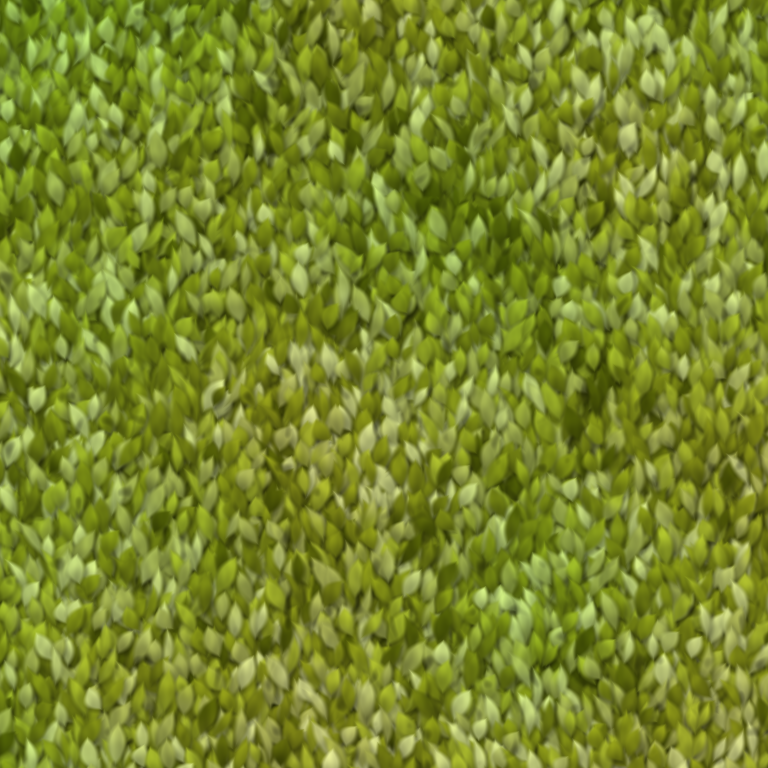
Reproduce this texture procedurally as a WebGL 2 fragment shader.

```glsl
#version 300 es
precision highp float;
// Short, slightly soft lawn seen from above at an angle.
// Layers of jittered leaf-shaped blades are painted back to front, each with
// a soft shadow; gradient noise adds broad patches and fine mottling.

uniform vec2 u_resolution;
out vec4 fragColor;

const int LAYERS = 4;
const vec2 CELL = vec2(0.024, 0.032);
const float EDGE = 0.0042;

// Integer hash giving three values in 0..1
vec3 hash3(ivec3 cell) {
    uvec3 v = uvec3(cell + 1000) * 1664525u + 1013904223u;
    v.x += v.y * v.z; v.y += v.z * v.x; v.z += v.x * v.y;
    v ^= v >> 16u;
    v.x += v.y * v.z; v.y += v.z * v.x; v.z += v.x * v.y;
    return vec3(v >> 8u) / 16777216.0;
}

float cornerSlope(ivec2 corner, vec2 offset, int seed) {
    float angle = 6.28319 * hash3(ivec3(corner, seed)).x;
    return dot(vec2(cos(angle), sin(angle)), offset);
}

// Gradient noise, roughly -0.7..0.7
float gradientNoise(vec2 p, int seed) {
    ivec2 c = ivec2(floor(p));
    vec2 f = fract(p);
    vec2 u = f * f * f * (f * (f * 6.0 - 15.0) + 10.0);
    float bottom = mix(cornerSlope(c, f, seed),
                       cornerSlope(c + ivec2(1, 0), f - vec2(1.0, 0.0), seed), u.x);
    float top = mix(cornerSlope(c + ivec2(0, 1), f - vec2(0.0, 1.0), seed),
                    cornerSlope(c + ivec2(1, 1), f - vec2(1.0), seed), u.x);
    return mix(bottom, top, u.y);
}

// Grass colours from deep shade to dry, pale tips
vec3 grassColor(float tone) {
    vec3 c = mix(vec3(0.25, 0.29, 0.02), vec3(0.36, 0.40, 0.06), smoothstep(0.02, 0.12, tone));
    c = mix(c, vec3(0.42, 0.47, 0.07), smoothstep(0.18, 0.30, tone));
    c = mix(c, vec3(0.50, 0.56, 0.13), smoothstep(0.40, 0.50, tone));
    c = mix(c, vec3(0.51, 0.55, 0.25), smoothstep(0.58, 0.68, tone));
    return mix(c, vec3(0.63, 0.68, 0.40), smoothstep(0.80, 0.94, tone));
}

// Leaf with a bent spine; x is signed distance, y runs -1..1 along the blade
vec2 leaf(vec2 p, float angle, vec2 halfSize, float bend) {
    float s = sin(angle), c = cos(angle);
    vec2 q = vec2(c * p.x - s * p.y, s * p.x + c * p.y);
    float along = q.y / halfSize.y;
    float taper = 1.0 - along * along;
    return vec2(abs(q.x + bend * taper) - halfSize.x * taper, along);
}

// Paint one layer over the ground, far rows first
vec3 paintBlades(vec3 ground, vec2 uv, int layer, float patchTone) {
    vec2 p = uv / CELL + vec2(0.37, 0.61) * float(layer);
    ivec2 home = ivec2(floor(p));
    vec3 color = ground;
    for (int j = 1; j >= -1; j--) {
        for (int i = -2; i <= 2; i++) {
            ivec2 cell = home + ivec2(i, j);
            vec3 place = hash3(ivec3(cell, layer));
            vec3 look = hash3(ivec3(cell, layer + 31));
            vec2 offset = (p - vec2(cell) - place.xy) * CELL;
            vec2 halfSize = vec2(mix(0.006, 0.0115, look.x), mix(0.014, 0.027, look.y));
            float angle = (place.z - 0.5) * 1.3;
            float bend = (look.x - look.y) * 0.006;
            vec2 blade = leaf(offset, angle, halfSize, bend);
            vec2 shade = leaf(offset + vec2(-0.002, 0.004), angle, halfSize, bend);

            float shadow = 1.0 - smoothstep(-0.004, 0.007, shade.x);
            color *= 1.0 - 0.24 * shadow;

            float cover = 1.0 - smoothstep(-EDGE, EDGE, blade.x);
            float light = mix(0.84, 1.16, smoothstep(-1.0, 0.8, blade.y));
            float tone = clamp(look.z + patchTone, 0.0, 1.0);
            color = mix(color, grassColor(tone) * light, cover);
        }
    }
    return color;
}

void main() {
    vec2 uv = gl_FragCoord.xy / u_resolution;

    // Broad patches: lush against dry, and green against olive
    float dryness = gradientNoise(uv * 5.0, 71) + 0.6 * gradientNoise(uv * 12.0, 72);
    float patchTone = 0.26 * dryness;
    float lushness = gradientNoise(uv * 3.0 + 0.4, 73)
                   + 0.5 * (1.0 - smoothstep(0.0, 0.75, distance(uv, vec2(0.08, 0.92))));

    // Ground, then blades
    vec3 color = grassColor(0.2 + patchTone);
    for (int layer = 0; layer < LAYERS; layer++) {
        color = paintBlades(color, uv, layer, patchTone);
    }

    // Upright mottling and small dark gaps
    float mottle = gradientNoise(uv * vec2(85.0, 48.0), 74);
    float gaps = smoothstep(0.30, 0.60, gradientNoise(uv * vec2(44.0, 32.0), 75));
    color *= (1.09 + 0.22 * mottle) * (1.0 - 0.38 * gaps);

    // Hue drift
    color *= 1.0 + lushness * vec3(-0.12, 0.02, -0.16);
    fragColor = vec4(clamp(color, 0.0, 1.0), 1.0);
}
```
